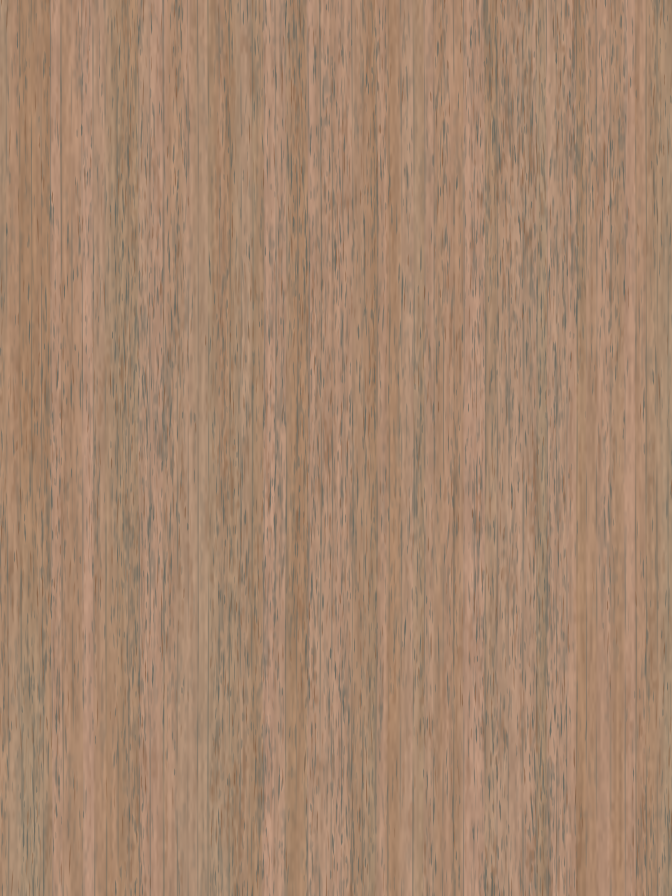
A Shadertoy shader for this texture:

```glsl
// Straight-grained wood veneer: fine vertical stripes flecked with thin dark pores.

// Colours
const vec3 TAN_WOOD   = vec3(0.642, 0.542, 0.442);
const vec3 PINK_WOOD  = vec3(0.712, 0.567, 0.476);
const vec3 BROWN_WOOD = vec3(0.648, 0.508, 0.396);
const vec3 GREY_PORE  = vec3(0.400, 0.400, 0.365);
const vec3 RED_PORE   = vec3(0.490, 0.350, 0.250);

// Sizes, in canvas heights
const float STRIPE_WIDTH = 0.0125;
const float SEAM_WIDTH   = 0.0014;
const vec2  LONG_CELL    = vec2(0.0046, 0.056);
const vec2  FINE_CELL    = vec2(0.0030, 0.032);
const vec2  RED_CELL     = vec2(0.0050, 0.046);
const float LONG_WIDTH   = 0.0018;
const float FINE_WIDTH   = 0.0013;
const float RED_WIDTH    = 0.0014;

// Strengths
const float MAX_SLANT     = 0.065;
const float FIBRE_AMOUNT  = 0.10;
const float STREAK_AMOUNT = 0.36;
const float SEAM_AMOUNT   = 0.45;

float hash(vec2 p) {
    vec3 q = fract(vec3(p.xyx) * 0.1031);
    q += dot(q, q.yzx + 33.33);
    return fract((q.x + q.y) * q.z);
}

float noise(vec2 p) {
    vec2 i = floor(p), f = fract(p);
    f = f * f * (3.0 - 2.0 * f);
    return mix(mix(hash(i), hash(i + vec2(1, 0)), f.x),
               mix(hash(i + vec2(0, 1)), hash(i + vec2(1, 1)), f.x), f.y);
}

// Share of a pixel covered by a line of the given half width
float lineCover(float d, float halfWidth, float pixel) {
    float right = min(d + 0.5 * pixel, halfWidth);
    float left  = max(d - 0.5 * pixel, -halfWidth);
    return clamp((right - left) / pixel, 0.0, 1.0);
}

// Pores gather in narrow vertical bands that run far
float crowding(vec2 p) {
    float crowd = 0.6 * noise(vec2(p.x * 75.0, p.y * 2.2 + 11.0))
                + 0.4 * noise(vec2(p.x * 22.0, p.y * 1.3 + 40.0));
    return smoothstep(0.22, 0.82, crowd);
}

// Scattered, ragged dashes: one candidate per cell, in staggered columns
float pores(vec2 p, vec2 cell, float width, float seed, float pixel) {
    float cover = 0.0;
    float column = floor(p.x / cell.x);
    for (float k = -1.0; k <= 1.0; k++) {
        float c = column + k;
        float shift = hash(vec2(c, seed));
        float row = floor(p.y / cell.y + shift);
        vec2 id = vec2(c + seed * 17.0, row + 50.0);

        float halfLen = cell.y * mix(0.14, 0.48, hash(id + 3.7));
        float slack = 0.5 * cell.y - halfLen;
        vec2 centre = vec2((c + hash(id + 9.1)) * cell.x,
                           (row + 0.5 - shift) * cell.y);
        centre.y += slack * (2.0 * hash(id + 21.3) - 1.0);
        float present = step(hash(id + 31.9), crowding(centre));

        vec2 d = p - centre;
        float lean = hash(id + 44.2) + hash(id + 57.8) - 1.0;
        d.x -= d.y * lean * MAX_SLANT;
        float along = clamp(1.0 - abs(d.y) / halfLen, 0.0, 1.0);
        float ragged = mix(0.45, 1.1, noise(vec2(id.x * 3.1, p.y * 190.0)));
        float taper = smoothstep(0.0, 0.7, along) * ragged;
        float fade = hash(id + 63.4);
        float depth = mix(0.25, 1.0, fade * fade);
        cover = max(cover, present * depth * lineCover(d.x, 0.5 * width * taper, pixel));
    }
    return cover;
}

void mainImage(out vec4 fragColor, in vec2 fragCoord) {
    float pixel = 1.0 / iResolution.y;
    vec2 p = fragCoord * pixel;

    // Gentle wander of the grain
    vec2 g = p;
    g.x += 0.003 * (noise(p * vec2(3.0, 1.6)) - 0.5)
         + 0.0010 * (noise(p * vec2(14.0, 7.0) + 8.0) - 0.5);

    // Narrow stripes of uneven width over broad bands
    float s = g.x / STRIPE_WIDTH + 0.7 * noise(vec2(g.x * 30.0, 4.0));
    float id = floor(s), f = fract(s);
    float stripe = mix(hash(vec2(id, 5.0)), hash(vec2(id + 1.0, 5.0)),
                       smoothstep(0.85, 1.0, f));
    float broad = noise(vec2(g.x * 13.0 + 2.0, g.y * 0.5));
    float band = noise(vec2(g.x * 110.0, g.y * 0.8 + 30.0));
    float pink = smoothstep(0.2, 0.85, 0.5 * stripe + 0.2 * broad + 0.3 * band);
    float brown = smoothstep(0.2, 0.8, 0.65 * noise(vec2(g.x * 48.0 + 70.0, g.y * 1.2))
                                     + 0.35 * noise(g * vec2(6.0, 1.8) + 90.0));
    vec3 color = mix(mix(TAN_WOOD, BROWN_WOOD, brown), PINK_WOOD, pink);

    // Fine fibres
    float fibre = 0.6 * noise(g * vec2(300.0, 14.0))
                + 0.4 * noise(g * vec2(430.0, 90.0) + 12.0);
    color *= 1.0 + FIBRE_AMOUNT * (2.0 * fibre - 1.0);

    // Faint, ragged shadow streaks between the pores
    float streak = 0.65 * noise(g * vec2(290.0, 22.0) + 60.0)
                 + 0.35 * noise(g * vec2(400.0, 110.0) + 33.0);
    streak = smoothstep(0.52, 0.88, streak) * mix(0.5, 1.2, crowding(g));
    vec3 shadow = mix(RED_PORE, GREY_PORE, smoothstep(0.3, 0.6, noise(g * vec2(90.0, 9.0))));
    color = mix(color, shadow, STREAK_AMOUNT * streak);

    // Broken grey seams between stripes
    float seam = lineCover(min(f, 1.0 - f) * STRIPE_WIDTH, 0.5 * SEAM_WIDTH, pixel);
    seam *= smoothstep(0.2, 0.75, noise(vec2(floor(s + 0.5) * 7.3, g.y * 18.0)));
    color = mix(color, GREY_PORE, SEAM_AMOUNT * seam);

    // Reddish flecks, then fine and long grey pores
    color = mix(color, RED_PORE, 0.70 * pores(g, RED_CELL, RED_WIDTH, 3.0, pixel));
    color = mix(color, GREY_PORE, 0.80 * pores(g, FINE_CELL, FINE_WIDTH, 7.0, pixel));
    color = mix(color, GREY_PORE, 0.90 * pores(g, LONG_CELL, LONG_WIDTH, 11.0, pixel));

    fragColor = vec4(color, 1.0);
}
```
